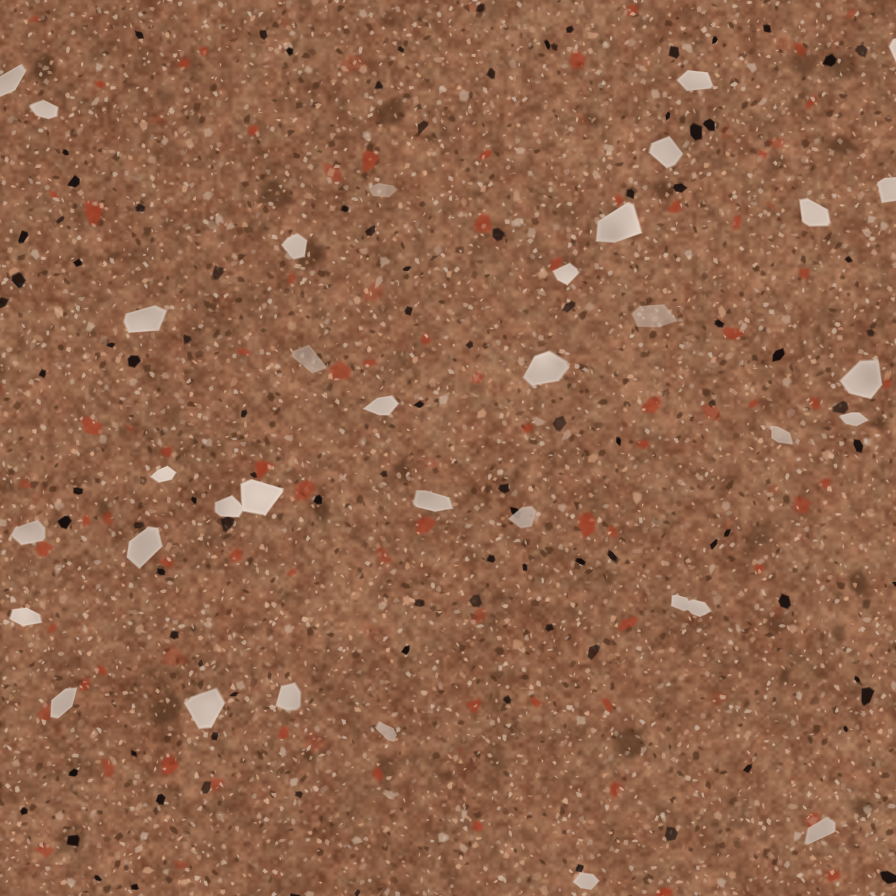
This texture is drawn by a Shadertoy shader. Its source:

```glsl
// Warm brown terrazzo: fine sandy grain with pale flecks, red and black chips and scattered white pebbles.
#define BASE_COLOR vec3(0.560, 0.382, 0.278)
#define GRAIN_TINT vec3(0.36, 0.33, 0.28)
#define FLECK_PINK vec3(0.86, 0.64, 0.49)
#define FLECK_GREY vec3(0.80, 0.72, 0.65)
#define UMBER vec3(0.29, 0.18, 0.11)
#define RED_CHIP vec3(0.64, 0.22, 0.13)
#define BLACK_CHIP vec3(0.08, 0.05, 0.045)
#define PEBBLE vec3(0.77, 0.70, 0.65)
#define GRAIN_FREQ 125.0
#define GRAIN_CONTRAST 0.85
#define PEBBLE_SIZE 0.034

float hash(vec2 p) {
    return fract(sin(dot(p, vec2(127.1, 311.7))) * 43758.5453);
}

float noise(vec2 p) {
    vec2 i = floor(p), f = fract(p);
    f = f * f * (3.0 - 2.0 * f);
    vec2 e = vec2(0.0, 1.0);
    return mix(mix(hash(i), hash(i + e.yx), f.x),
               mix(hash(i + e), hash(i + e.yy), f.x), f.y);
}

// Signed distance to a random convex chip, with radius near 1
float chip(vec2 q, vec2 id) {
    float d = length(q) * 0.85;
    for (int k = 0; k < 6; k++) {
        float a = (float(k) + 0.7 * hash(id + float(k) * 3.1)) * 1.0472;
        float reach = mix(0.62, 1.0, hash(id + float(k) * 5.7 + 9.0));
        d = max(d, dot(q, vec2(cos(a), sin(a))) / reach);
    }
    return d - 1.0;
}

// Scattered chips: x = coverage, y = random value, z = depth inside the chip
vec3 scatter(vec2 p, float cells, float density, float size, float soft, float turn, float seed) {
    vec3 best = vec3(0.0);
    vec2 cell = floor(p * cells);
    for (int y = -1; y <= 1; y++)
    for (int x = -1; x <= 1; x++) {
        vec2 id = cell + vec2(x, y) + seed;
        if (hash(id + 0.37) > density) continue;
        vec2 center = (id - seed + vec2(hash(id + 11.3), hash(id + 23.9))) / cells;
        float pick = hash(id + 41.7);
        float radius = size * mix(0.45, 1.0, pick * pick);
        float angle = (hash(id + 57.1) - 0.5) * turn;
        float c = cos(angle), s = sin(angle);
        vec2 q = mat2(c, -s, s, c) * (p - center) / radius;
        q.y /= mix(0.5, 0.95, hash(id + 71.3));
        float d = chip(q, id) * radius;
        float cover = 1.0 - smoothstep(-soft, soft, d);
        if (cover > best.x) best = vec3(cover, hash(id + 83.9), -d / radius);
    }
    return best;
}

void mainImage(out vec4 fragColor, in vec2 fragCoord) {
    vec2 p = fragCoord / iResolution.y;

    // Sandy ground: broad clouds, mottling and fine grain
    float clouds = noise(p * 5.0 + 3.0) + noise(p * 13.0 + 17.0) - 1.0;
    float mottle = noise(p * 42.0 + 31.0) - 0.5;
    float grain = noise(p * GRAIN_FREQ) + 0.8 * noise(p * GRAIN_FREQ * 1.9 + 7.0) - 0.9;
    float tone = 0.14 * clouds + 0.24 * mottle + 0.42 * grain;
    vec3 color = BASE_COLOR + GRAIN_TINT * tone * GRAIN_CONTRAST;
    color.r += 0.04 * (noise(p * 60.0 + 53.0) - 0.5);

    // Soft umber stains and fine dark specks
    vec3 g = scatter(p, 15.0, 0.24, 0.021, 0.008, 6.28, 101.0);
    color = mix(color, UMBER, g.x * mix(0.2, 0.65, g.y));
    g = scatter(p, 72.0, 0.26, 0.0058, 0.0022, 6.28, 211.0);
    color = mix(color, UMBER, g.x * mix(0.2, 0.75, g.y));

    // Red chips, blurred as if below the surface
    g = scatter(p, 18.0, 0.27, 0.015, 0.004, 6.28, 307.0);
    color = mix(color, RED_CHIP, g.x * mix(0.15, 0.75, g.y));

    // Pale flecks in two sizes
    g = scatter(p, 105.0, 0.5, 0.0042, 0.0016, 6.28, 401.0);
    color = mix(color, mix(FLECK_PINK, FLECK_GREY, g.y), g.x * mix(0.15, 0.9, fract(g.y * 7.0)));
    g = scatter(p, 48.0, 0.2, 0.0075, 0.0025, 6.28, 503.0);
    color = mix(color, mix(FLECK_PINK, FLECK_GREY, g.y), g.x * mix(0.1, 0.7, fract(g.y * 7.0)));

    // Black chips
    g = scatter(p, 21.0, 0.22, 0.0105, 0.002, 6.28, 601.0);
    color = mix(color, BLACK_CHIP, g.x * mix(0.6, 1.0, g.y));

    // White pebbles: some buried and faint, with a paler rim and cloudy core
    g = scatter(p, 9.0, 0.32, PEBBLE_SIZE, 0.0022, 1.6, 701.0);
    float rim = 1.0 - smoothstep(0.0, 0.3, g.z);
    vec3 stone = PEBBLE + 0.05 * rim + 0.14 * (noise(p * 38.0 + 5.0) - 0.5) + 0.08 * (g.y - 0.5);
    color = mix(color, stone, g.x * mix(0.55, 1.0, smoothstep(0.0, 0.5, g.y)));

    fragColor = vec4(clamp(color, 0.0, 1.0), 1.0);
}
```
